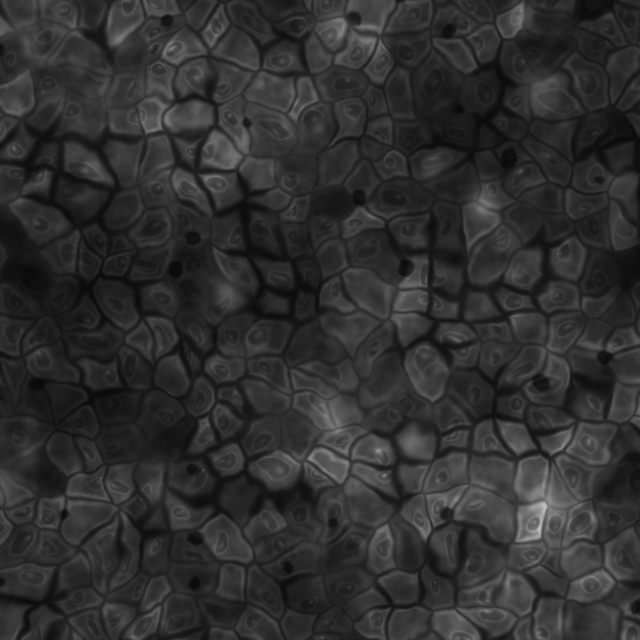
This texture is drawn by a Shadertoy shader. Its source:

```glsl
// Dim fluorescence view of packed tissue cells in soft greyscale.
// A warped Voronoi mesh gives membranes, nuclei and dark seams; broad noise,
// blurred glows and round vacuoles are layered over it in log brightness.

const float BASE_GREY    = 0.172;
const float CELL_COUNT   = 18.0;   // cells across the canvas
const float WARP         = 0.030;  // bending of the cell outlines
const float CLOUD_AMOUNT = 1.30;
const float MOTTLE       = 0.75;
const float CELL_TONE    = 0.50;
const float RIM_GAIN     = 0.42;
const float SEAM_DEPTH   = 0.75;
const float NUCLEUS_SIZE = 0.27;   // in cell units
const float GLOW_GRID    = 7.0;
const float GLOW_CHANCE  = 0.36;
const float HOLE_GRID    = 10.0;
const float HOLE_CHANCE  = 0.22;

// Integer hash of a lattice point: three values from 0 to 1.
vec3 hash3(vec2 cell, int seed) {
    uvec3 v = uvec3(ivec3(ivec2(cell), seed));
    v = v * 1664525u + 1013904223u;
    v.x += v.y * v.z; v.y += v.z * v.x; v.z += v.x * v.y;
    v ^= v >> 16u;
    v.x += v.y * v.z; v.y += v.z * v.x; v.z += v.x * v.y;
    return vec3(v >> 8u) / 16777216.0;
}

float noise(vec2 p, int seed) {
    vec2 i = floor(p), f = fract(p);
    f = f * f * f * (f * (f * 6.0 - 15.0) + 10.0);
    float low  = mix(hash3(i, seed).x, hash3(i + vec2(1, 0), seed).x, f.x);
    float high = mix(hash3(i + vec2(0, 1), seed).x, hash3(i + vec2(1, 1), seed).x, f.x);
    return mix(low, high, f.y);
}

// Three octaves, centred on zero.
float fbm(vec2 p, int seed) {
    float sum = 0.0, gain = 0.57;
    for (int k = 0; k < 3; k++) {
        sum += gain * (noise(p, seed + k) - 0.5);
        p = mat2(1.6, 1.2, -1.2, 1.6) * p + 7.3;
        gain *= 0.5;
    }
    return sum;
}

vec2 site(vec2 cell) { return 0.08 + 0.84 * hash3(cell, 1).xy; }

// Distance to the nearest cell wall; also yields the cell and its centre offset.
float cellWall(vec2 p, out vec2 id, out vec2 toSite) {
    vec2 base = floor(p), f = fract(p);
    float nearest = 1e3;
    for (int y = -1; y <= 1; y++)
    for (int x = -1; x <= 1; x++) {
        vec2 o = vec2(x, y), r = o + site(base + o) - f;
        if (dot(r, r) < nearest) { nearest = dot(r, r); toSite = r; id = base + o; }
    }
    float wall = 1e3;
    for (int y = -2; y <= 2; y++)
    for (int x = -2; x <= 2; x++) {
        vec2 o = id - base + vec2(x, y), r = o + site(base + o) - f, d = r - toSite;
        if (dot(d, d) > 1e-5) wall = min(wall, dot(0.5 * (toSite + r), normalize(d)));
    }
    return wall;
}

float bump(vec2 d, float radius) { return exp(-dot(d, d) / (radius * radius)); }

// Broad bright and dim zones of the tissue.
float zones(vec2 p) {
    return 0.55 * bump(p - vec2(0.77, 0.40), 0.20) + 0.50 * bump(p - vec2(0.28, 0.85), 0.20)
         + 0.30 * bump(p - vec2(0.90, 0.12), 0.14) - 0.42 * bump(p - vec2(0.10, 0.38), 0.17)
         - 0.32 * bump(p - vec2(0.85, 0.78), 0.20);
}

// Membrane, cytoplasm and nucleus of the cell under p, in log brightness.
float cellLayer(vec2 p) {
    vec2 bend = vec2(fbm(p * 11.0, 20), fbm(p * 11.0, 30));
    vec2 id, d;
    float wall = cellWall((p + WARP * 2.0 * bend) * CELL_COUNT, id, d);
    vec3 rnd = hash3(id, 2), shape = hash3(id, 3);
    float inside = smoothstep(0.0, 0.11, wall);
    float tone = CELL_TONE * (rnd.x - 0.5) - 0.5 * step(0.95, rnd.y);

    // Seams widen into dark gaps where the tissue is loose.
    float loose = smoothstep(0.50, 0.85, noise(p * 13.0, 40));
    float seam = 1.0 - smoothstep(0.0, mix(0.07, 0.26, loose), wall);
    float seamDepth = SEAM_DEPTH * mix(0.3, 1.3, loose);
    float rim = bump(vec2(wall - 0.13, 0.0), 0.075) * noise(p * 24.0, 50);

    // Squashed nucleus with a thin ring and up to two nucleoli.
    float angle = 6.2832 * shape.x;
    vec2 axis = vec2(cos(angle), sin(angle));
    vec2 q = vec2(dot(d, axis), 1.3 * dot(d, vec2(-axis.y, axis.x)));
    float radius = NUCLEUS_SIZE * mix(0.8, 1.15, shape.y), r = length(q);
    float nucleus = 0.20 * bump(vec2(r - radius, 0.0), 0.055)
                  - 0.12 * (1.0 - smoothstep(radius - 0.08, radius, r));
    nucleus += 0.38 * bump(d + 0.22 * (shape.yz - 0.5), 0.075);
    nucleus += 0.30 * bump(d - 0.26 * (rnd.xz - 0.5), 0.065) * step(0.5, shape.z);
    nucleus *= step(rnd.z, 0.65) * smoothstep(0.04, 0.15, wall);
    return inside * (tone + nucleus) + RIM_GAIN * rim - seamDepth * seam;
}

void mainImage(out vec4 fragColor, in vec2 fragCoord) {
    vec2 p = fragCoord / iResolution.y;
    float logLight = zones(p) + CLOUD_AMOUNT * fbm(p * 5.0, 60)
                   + MOTTLE * fbm(p * 42.0, 70) + cellLayer(p);
    float glow = 0.0, hole = 0.0;
    vec2 wobble = 0.012 * vec2(fbm(p * 30.0, 80), fbm(p * 30.0, 90));
    for (int y = -1; y <= 1; y++)
    for (int x = -1; x <= 1; x++) {
        // Out-of-focus bright cells.
        vec2 cell = floor(p * GLOW_GRID) + vec2(x, y);
        vec3 a = hash3(cell, 4), b = hash3(cell, 5);
        glow += step(a.z, GLOW_CHANCE) * mix(0.07, 0.24, b.x * b.x)
              * bump(p + 2.0 * wobble - (cell + a.xy) / GLOW_GRID, mix(0.014, 0.032, b.y));
        // Round dark vacuoles.
        cell = floor(p * HOLE_GRID) + vec2(x, y);
        a = hash3(cell, 6);
        float size = mix(0.007, 0.014, hash3(cell, 7).x);
        float reach = length(p + wobble - (cell + a.xy) / HOLE_GRID);
        hole = max(hole, step(a.z, HOLE_CHANCE) * (1.0 - smoothstep(size - 0.004, size + 0.003, reach)));
    }
    float grey = (BASE_GREY * exp(logLight) + glow) * mix(1.0, 0.4, hole);
    fragColor = vec4(vec3(clamp(grey, 0.04, 0.75)), 1.0);
}
```
